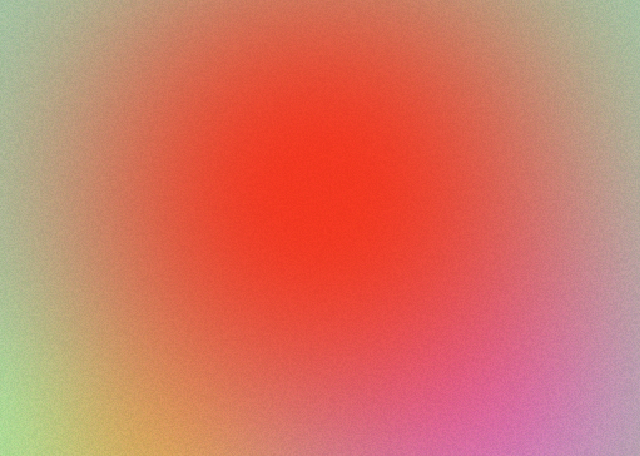
A Shadertoy shader for this background:

```glsl
#define RED vec3(0.95, 0.22, 0.13)
#define SAGE vec3(0.64, 0.77, 0.64)
#define MINT vec3(0.63, 0.89, 0.65)
#define OCHRE vec3(0.82, 0.74, 0.37)
#define PINK vec3(0.83, 0.46, 0.76)
#define CORE_CENTER vec2(0.0, 0.08)
#define CORE_INNER 0.05
#define CORE_OUTER 0.88
#define GRAIN_ROWS 364.0
#define GRAIN_AMOUNT 0.065

// Soft round glow, 1 at its center
float glow(vec2 p, vec2 center, float spread) {
    vec2 d = p - center;
    return exp(-dot(d, d) / spread);
}

vec3 hash3(vec2 cell) {
    vec3 q = fract(cell.xyx * vec3(0.1031, 0.1030, 0.0973));
    q += dot(q, q.yxz + 33.33);
    return fract((q.xxy + q.yzz) * q.zyx);
}

void mainImage(out vec4 fragColor, in vec2 fragCoord) {
    // Centered coordinates, one canvas height tall
    vec2 p = (fragCoord - 0.5 * iResolution.xy) / iResolution.y;
    float halfWidth = 0.5 * iResolution.x / iResolution.y;

    // Pale field with tinted glows along the bottom
    vec3 color = mix(SAGE, MINT, glow(p, vec2(-halfWidth, -0.5), 0.10));
    color = mix(color, OCHRE, glow(p, vec2(-0.32, -0.52), 0.11));
    color = mix(color, PINK, glow(p, vec2(0.32, -0.38), 0.20));

    // Red core fading outward
    float fade = smoothstep(CORE_INNER, CORE_OUTER, length(p - CORE_CENTER));
    color = mix(RED, color, fade);

    // Fine film grain, calmer inside the core
    vec3 noise = hash3(floor(fragCoord / iResolution.y * GRAIN_ROWS)) - 0.5;
    vec3 grain = mix(vec3(noise.x), noise, 0.5);
    color += grain * GRAIN_AMOUNT * mix(0.6, 1.2, fade);

    fragColor = vec4(clamp(color, 0.0, 1.0), 1.0);
}
```
